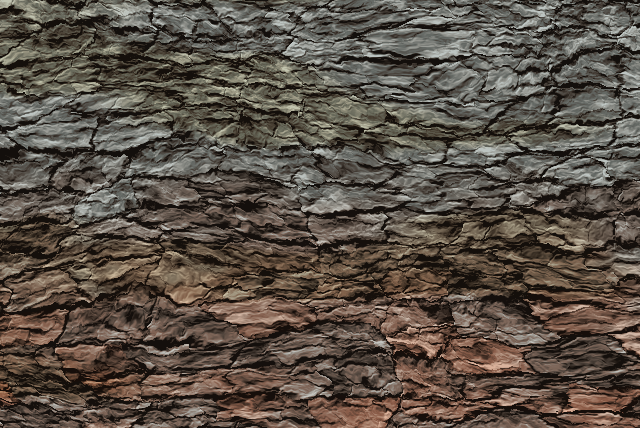
Give the GLSL for this texture, as a Shadertoy shader.

```glsl
// Weathered tree bark: long flaky plates, grey above and rust brown below.
// Stretched cellular noise at two sizes forms a relief; stepping that relief
// towards the light gives shading and shadow, and a tone ramp colours it.

const vec2  PLATE_SCALE = vec2(5.5, 14.0);   // cells per canvas height
const vec2  CHIP_SCALE  = vec2(12.0, 37.0);
const vec2  GRAIN_SCALE = vec2(24.0, 62.0);
const float PLATE_GAP   = 0.013;
const float CHIP_GAP    = 0.006;
const vec2  LIGHT_STEP  = vec2(-0.0012, 0.0036);
const vec2  SHADOW_STEP = vec2(-0.003, 0.012);
const float BASE_TONE   = 0.325;
const float MEAN_HEIGHT = 0.75;

const vec3 CREVICE = vec3(0.13, 0.10, 0.08);
const vec3 UMBER   = vec3(0.29, 0.25, 0.22);
const vec3 GREY    = vec3(0.41, 0.41, 0.39);
const vec3 TAN     = vec3(0.49, 0.40, 0.35);
const vec3 ASH     = vec3(0.60, 0.58, 0.55);
const vec3 SILVER  = vec3(0.77, 0.77, 0.75);
const vec3 RUST_TINT = vec3(1.12, 0.90, 0.80);
const vec3 MOSS_TINT = vec3(1.03, 1.00, 0.90);
const vec3 COOL_TINT = vec3(0.96, 1.00, 1.01);

struct Cell { float edge; float id; float lift; };
struct Bark { float height; float grain; float id; float furrow; };

vec2 hash22(vec2 p) {
    vec3 q = fract(p.xyx * vec3(0.1031, 0.1030, 0.0973));
    q += dot(q, q.yzx + 33.33);
    return fract((q.xx + q.yz) * q.zy);
}

float noise(vec2 p) {
    vec2 i = floor(p), f = fract(p);
    f = f * f * (3.0 - 2.0 * f);
    float low  = mix(hash22(i).x, hash22(i + vec2(1, 0)).x, f.x);
    float high = mix(hash22(i + vec2(0, 1)).x, hash22(i + vec2(1, 1)).x, f.x);
    return mix(low, high, f.y);
}

float layeredNoise(vec2 p) {
    float sum = 0.0, weight = 0.5;
    for (int k = 0; k < 4; k++) {
        sum += weight * noise(p);
        p = p * 1.93 + vec2(17.3, 9.1);
        weight *= 0.7;
    }
    return sum / 1.27;
}

// Cellular noise in loose rows; the edge distance is in canvas units
Cell cellular(vec2 p, vec2 scale) {
    p *= scale;
    vec2 base = floor(p), nearest = vec2(9.0), second = vec2(9.0);
    float id = 0.0;
    for (int j = -1; j <= 1; j++)
    for (int i = -1; i <= 1; i++) {
        vec2 cell = base + vec2(i, j);
        vec2 jitter = hash22(cell);
        vec2 toSite = cell + 0.5 + (jitter - 0.5) * vec2(0.86, 0.56) - p;
        float d = dot(toSite, toSite);
        if (d < dot(nearest, nearest)) {
            second = nearest;
            nearest = toSite;
            id = fract(jitter.x * 7.0 + jitter.y * 13.0);
        } else if (d < dot(second, second)) {
            second = toSite;
        }
    }
    vec2 across = second - nearest;
    float gap = 0.5 * (dot(second, second) - dot(nearest, nearest));
    return Cell(gap / max(length(across * scale * vec2(0.6, 1.0)), 0.001), id, nearest.y);
}

vec2 drift(vec2 p) { return vec2(noise(p), noise(p + 31.0)) - 0.5; }

// Layered sines bend the rows, noise makes the outlines ragged
vec2 bend(vec2 p) {
    p.y += 0.016 * sin(3.1 * p.x + 4.0 * p.y + 1.0) + 0.008 * sin(7.7 * p.x - 9.0 * p.y);
    p += drift(p * vec2(2.6, 5.5)) * vec2(0.15, 0.05);
    return p + drift(p * vec2(11, 25)) * vec2(0.04, 0.020)
             + drift(p * vec2(45, 70)) * vec2(0.013, 0.009)
             + drift(p * 140.0) * vec2(0.006, 0.005);
}

Bark bark(vec2 p) {
    vec2 q = bend(p);
    Cell plate = cellular(q, PLATE_SCALE);
    Cell chip = cellular(q + plate.id * vec2(3.7, 5.3), CHIP_SCALE);
    float grain = layeredNoise(q * GRAIN_SCALE + plate.id * 19.0);
    float furrow = smoothstep(0.54, 0.76, noise(q * vec2(1.7, 8.5) + 4.0));

    // Cracks open and close along their length
    float open = smoothstep(0.25, 0.70, noise(q * vec2(9, 14) + 83.0));
    float plateTop = smoothstep(0.0, PLATE_GAP, plate.edge + 0.018 * (grain - 0.5));
    plateTop = mix(1.0, plateTop, 0.30 + 0.65 * open);
    float chipTop = smoothstep(0.0, CHIP_GAP, chip.edge + 0.008 * (grain - 0.5));
    chipTop = mix(1.0, chipTop, 0.25 + 0.75 * (1.0 - open));

    float height = plateTop * (0.5 + 0.32 * plate.id + 0.35 * plate.lift) * (1.0 - 0.35 * furrow);
    height += chipTop * (0.10 + 0.34 * chip.id + 0.20 * chip.lift);
    height += 0.85 * (grain - 0.5);
    return Bark(height, grain, plate.id, furrow);
}

float ramp(float a, float b, float t) { return clamp((t - a) / (b - a), 0.0, 1.0); }

void mainImage(out vec4 fragColor, in vec2 fragCoord) {
    vec2 p = fragCoord / iResolution.y;
    Bark here = bark(p);
    float slope = clamp(here.height - bark(p + LIGHT_STEP).height, -0.45, 0.40);
    float shadow = max(bark(p + SHADOW_STEP).height - here.height, 0.0);
    float patches = layeredNoise(p * vec2(4, 9) + 70.0);
    float rise = p.y - 0.5 + 0.5 * (patches - 0.5);

    // Tone from depth, light, shadow, grain and broad weathering
    float tone = BASE_TONE + 0.40 * (here.height - MEAN_HEIGHT) + 0.55 * slope - 0.20 * shadow;
    tone += 0.45 * (here.grain - 0.5) + 0.20 * (patches - 0.5) + 0.10 * rise;
    tone = max(tone, 0.06);

    // Colour from tone, then rust below, cool grey above and moss in furrows
    float warm = 1.0 - smoothstep(-0.28, 0.20, rise + 0.25 * (here.id - 0.5));
    vec3 color = CREVICE * ramp(0.0, 0.10, tone);
    color = mix(color, UMBER, ramp(0.10, 0.25, tone));
    color = mix(color, mix(GREY, TAN, warm), ramp(0.25, 0.41, tone));
    color = mix(color, ASH, ramp(0.43, 0.58, tone));
    color = mix(color, SILVER, ramp(0.58, 0.77, tone));
    float rust = warm * smoothstep(0.40, 0.80, 0.5 * here.id + 0.6 * patches);
    color *= mix(vec3(1.0), RUST_TINT, rust);
    color *= mix(COOL_TINT, vec3(1.0), warm);
    color *= mix(vec3(1.0), MOSS_TINT, here.furrow);
    fragColor = vec4(clamp(color, 0.0, 1.0), 1.0);
}
```
